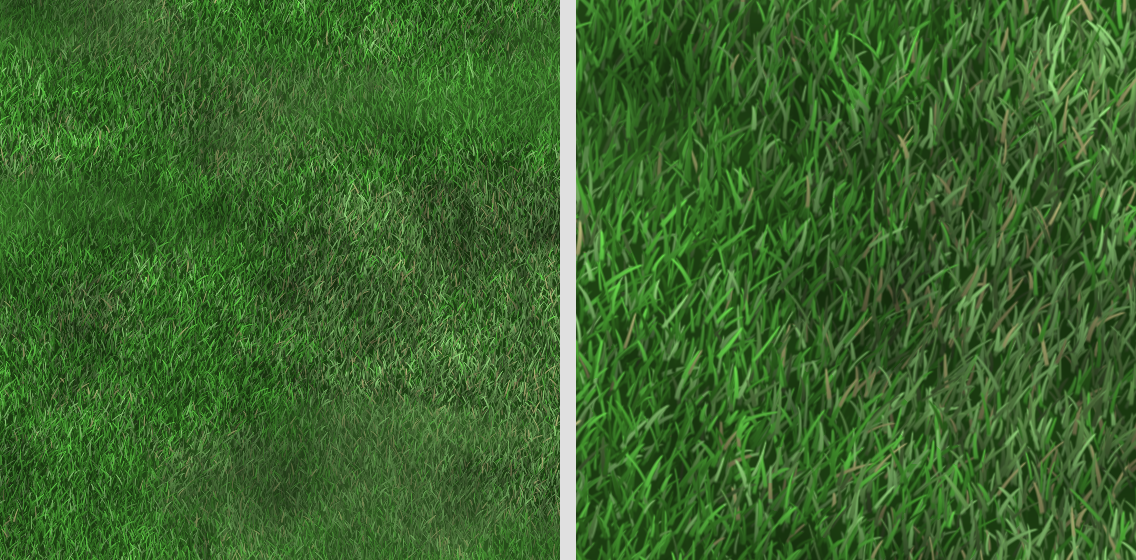
Left: the whole. Right: its middle third, enlarged.
This texture is drawn by a three.js fragment shader. Its source:

```glsl
varying vec2 vUv;

// Blade geometry, in canvas units
const int LAYERS = 9;
const float CELL = 0.0150;
const float HALF_LENGTH_MIN = 0.0060;
const float HALF_LENGTH_MAX = 0.0145;
const float HALF_WIDTH_MIN = 0.0007;
const float HALF_WIDTH_MAX = 0.0015;
const float EDGE = 0.0009;
const float LEAN = 1.10;
const float BEND = 0.0035;

// Light and patches
const float FLOOR_LIGHT = 0.82;
const float TOP_LIGHT = 1.19;
const float BLADE_VARIATION = 0.36;
const float CALM_STRENGTH = 0.40;
const float TONE_MEAN = 1.04;
const float TONE_BROAD = 0.65;
const float TONE_TUFT = 0.32;
const float DRY_MIN = 0.05;
const float DRY_MAX = 0.86;
const vec2 DRY_SCALE = vec2(4.0, 6.0);
const vec2 CALM_SCALE = vec2(1.6, 5.0);
const vec2 TONE_SCALE = vec2(6.0, 8.0);
const vec2 TUFT_SCALE = vec2(30.0, 24.0);

const vec3 DEEP = vec3(0.13, 0.29, 0.08);
const vec3 LEAF = vec3(0.18, 0.40, 0.12);
const vec3 BRIGHT = vec3(0.25, 0.52, 0.18);
const vec3 PALE = vec3(0.36, 0.52, 0.30);
const vec3 MOSS = vec3(0.20, 0.28, 0.15);
const vec3 OLIVE = vec3(0.27, 0.40, 0.21);
const vec3 STRAW = vec3(0.44, 0.44, 0.29);

vec4 hash4(vec2 p) {
  vec4 q = fract(p.xyxy * vec4(0.1031, 0.1030, 0.0973, 0.1099));
  q += dot(q, q.wzxy + 33.33);
  return fract((q.xxyz + q.yzzw) * q.zywx);
}

float valueNoise(vec2 p) {
  vec2 cell = floor(p);
  vec2 f = fract(p);
  f = f * f * (3.0 - 2.0 * f);
  float low = mix(hash4(cell).x, hash4(cell + vec2(1.0, 0.0)).x, f.x);
  float high = mix(hash4(cell + vec2(0.0, 1.0)).x, hash4(cell + 1.0).x, f.x);
  return mix(low, high, f.y);
}

float fbm(vec2 p) {
  float sum = 0.0;
  float weight = 0.5;
  for (int i = 0; i < 4; i++) {
    sum += weight * valueNoise(p);
    p = p * 2.03 + 19.7;
    weight *= 0.5;
  }
  return sum / 0.9375;
}

vec3 lushColor(float pick) {
  vec3 color = mix(DEEP, LEAF, step(0.20, pick));
  color = mix(color, BRIGHT, step(0.62, pick));
  return mix(color, PALE, step(0.90, pick));
}

vec3 dryColor(float pick) {
  vec3 color = mix(MOSS, OLIVE, step(0.20, pick));
  color = mix(color, PALE, step(0.66, pick));
  return mix(color, STRAW, step(0.89, pick));
}

// Tapered, bent blade: x is coverage, y runs from root 0 to tip 1
vec2 blade(vec2 p, float angle, float halfLength, float halfWidth, float bend) {
  float c = cos(angle);
  float s = sin(angle);
  p = vec2(c * p.x - s * p.y, s * p.x + c * p.y);
  float along = p.y / halfLength;
  float t = clamp(0.5 + 0.5 * along, 0.0, 1.0);
  float width = halfWidth * (1.0 - 0.65 * t * t);
  float side = abs(p.x - bend * (along * along - 0.4)) - width;
  float ends = abs(p.y) - halfLength;
  float cover = 1.0 - smoothstep(-EDGE, EDGE, side);
  cover *= 1.0 - smoothstep(-3.0 * EDGE, 0.0, ends);
  return vec2(cover, t);
}

void main() {
  // Broad patches of dry turf, calm bands, combing direction and light
  float dry = mix(DRY_MIN, DRY_MAX, smoothstep(0.33, 0.68, fbm(vUv * DRY_SCALE + 7.3)));
  float calm = smoothstep(0.42, 0.68, fbm(vUv * CALM_SCALE + 31.0));
  float comb = 0.9 * (fbm(vUv * 5.0 + 53.0) - 0.42);
  float broad = fbm(vUv * TONE_SCALE + 71.0) - 0.5;
  float tuft = valueNoise(vUv * TUFT_SCALE + 13.0) - 0.5;
  float tone = TONE_MEAN + TONE_BROAD * broad + TONE_TUFT * (1.0 - 0.7 * calm) * tuft;

  vec3 color = DEEP * 0.75;

  // Stacked blades, from shaded floor to lit top
  for (int layer = 0; layer < LAYERS; layer++) {
    float level = float(layer);
    float light = mix(FLOOR_LIGHT, TOP_LIGHT, level / float(LAYERS - 1));
    vec2 grid = vUv / CELL + 3.0 + level * vec2(117.37, 91.73);
    vec2 home = floor(grid);
    for (int y = -1; y <= 1; y++) {
      for (int x = -1; x <= 1; x++) {
        vec2 id = home + vec2(float(x), float(y));
        vec4 place = hash4(id);
        vec4 look = hash4(id + 271.0);
        float angle = comb + LEAN * (place.z + place.w - 1.0);
        float halfLength = mix(HALF_LENGTH_MIN, HALF_LENGTH_MAX, look.x);
        float halfWidth = mix(HALF_WIDTH_MIN, HALF_WIDTH_MAX, look.y);
        vec2 offset = (grid - id - place.xy) * CELL;
        vec2 shape = blade(offset, angle, halfLength, halfWidth, BEND * (place.w - 0.5));
        float dryPick = fract(look.x * 7.0 + look.y * 5.0);
        vec3 tint = mix(lushColor(look.z), dryColor(look.z), step(dryPick, dry));
        float shade = 1.0 + BLADE_VARIATION * (look.w - 0.5);
        tint *= light * shade * mix(0.85, 1.15, shape.y);
        color = mix(color, tint, shape.x);
      }
    }
  }

  // Calm bands hold finer, flatter turf
  color = mix(color, mix(LEAF, OLIVE, 0.3 + 0.6 * dry), CALM_STRENGTH * calm);
  gl_FragColor = vec4(color * tone, 1.0);
}
```
